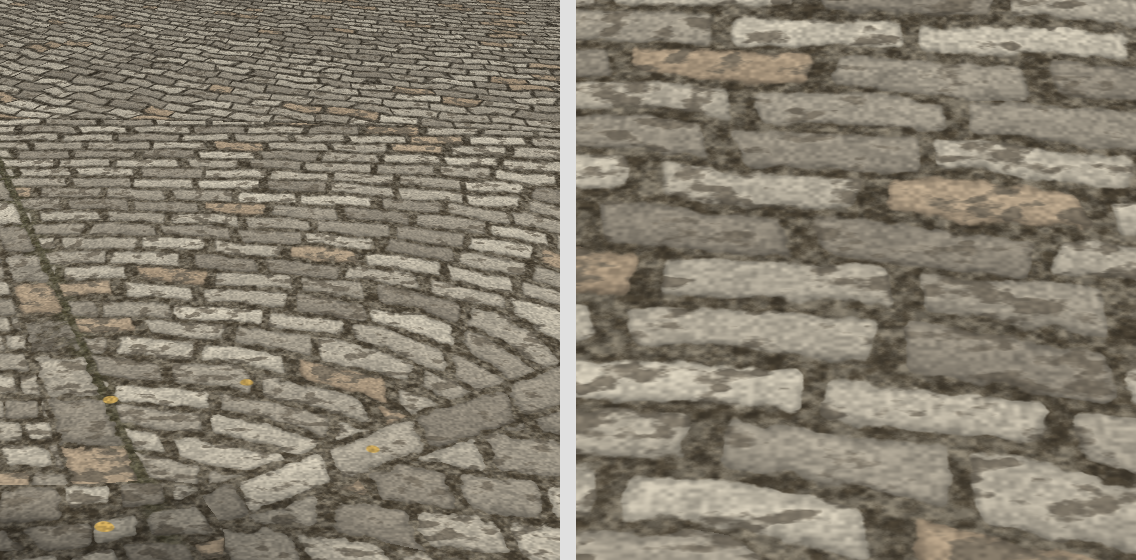
Left, the full canvas; right, a detail of the centre.
Write a WebGL 2 fragment shader that draws this texture.

```glsl
#version 300 es
precision highp float;
// Worn cobblestones in perspective: a curved fan of rows, a diagonal field
// behind it, two kerbs and rough paving in front. Each region bends the plane
// into a brick grid; rounded boxes, noise and scattered leaves fill it.
uniform vec2 u_resolution;
out vec4 outColor;

const vec3 STONE_DULL = vec3(0.55, 0.52, 0.465);
const vec3 STONE_PALE = vec3(0.77, 0.74, 0.67);
const vec3 STONE_WARM = vec3(0.69, 0.60, 0.49);
const vec3 STAIN = vec3(0.40, 0.37, 0.32);
const vec3 SOIL_DARK = vec3(0.265, 0.235, 0.185);
const vec3 SOIL_LIGHT = vec3(0.49, 0.46, 0.40);
const vec3 MOSS = vec3(0.27, 0.28, 0.17);
const vec3 LEAF = vec3(0.80, 0.66, 0.36);
const float FAN_ROWS = 17.4;    // rows per e-fold of distance
const float FIELD_ROWS = 20.6;
const float HORIZON = 0.18;     // horizon height above the upper edge
const float KERB_HALF = 0.037;  // half height of the slanted kerb
const float SIDE_LEAN = 0.45;   // drift of the side kerb
const float LEAF_CELLS = 8.0;

float hash(vec2 p) {
  vec3 q = fract(p.xyx * 0.1031);
  q += dot(q, q.yzx + 33.33);
  return fract((q.x + q.y) * q.z);
}

float noise(vec2 p) {
  vec2 i = floor(p), f = fract(p);
  f = f * f * (3.0 - 2.0 * f);
  return mix(mix(hash(i), hash(i + vec2(1, 0)), f.x),
             mix(hash(i + vec2(0, 1)), hash(i + 1.0), f.x), f.y);
}

float fbm(vec2 p) {
  float sum = 0.0, gain = 0.53;
  for (int i = 0; i < 4; i++) {
    sum += gain * noise(p);
    p = p * 2.07 + 11.3;
    gain *= 0.5;
  }
  return sum;
}

// Staggered stone: x = distance in canvas units, yz = random, w = height in cell
vec4 stone(vec2 grid, vec2 size, vec2 joint, float seed) {
  float row = floor(grid.y);
  grid.x += 0.5 * row + 0.4 * hash(vec2(row, seed));
  vec2 id = floor(grid) + seed * 37.0;
  vec2 rnd = vec2(hash(id), hash(id + 17.3));
  vec2 q = fract(grid) - 0.5 + (rnd - 0.5) * joint * 0.8;
  q.y += (rnd.x - 0.5) * 0.16 * q.x;
  vec2 halfSize = size * (0.5 - joint * (0.65 + 0.7 * rnd.yx));
  float corner = 0.42 * min(halfSize.x, halfSize.y);
  vec2 k = abs(q * size) - halfSize + corner;
  return vec4(length(max(k, 0.0)) + min(max(k.x, k.y), 0.0) - corner, rnd, q.y);
}

void main() {
  vec2 p = gl_FragCoord.xy / u_resolution;
  p.y = 1.0 - p.y;
  float x = p.x, v = p.y;                  // v grows toward the viewer
  float depth = v + HORIZON;
  vec2 ground = vec2((x - 0.5) / depth, 1.8 * log(depth));
  vec2 bend = vec2(noise(ground * 9.0), noise(ground * 9.0 + 40.0)) - 0.5;

  // Seams between the regions
  float side = x - 0.02 - SIDE_LEAN * (v - 0.34);
  float slant = v - 0.872 + 0.35 * (x - 0.476);
  float back = v - 0.213 - 0.025 * x * x;
  float front = max(0.865 - v, x - 0.1 - 0.3 * v) + 0.04 * bend.y;

  vec4 s;
  vec2 size;
  if (front < 0.0) {                       // broken paving in front
    size = vec2(0.115, 0.058);
    s = stone(vec2(x - 0.2 * v, v + 0.1 * x) / size + bend * 0.5, size, vec2(0.09, 0.13), 5.0);
    s.x = max(s.x, front + 0.004);
  } else if (slant > KERB_HALF) {          // coarse paving at the right
    size = vec2(0.157, 0.08);
    s = stone(vec2(x - 0.35 * v, v - 0.14 * x) / size + bend * 0.25, size, vec2(0.07, 0.1), 4.0);
    s.x = max(s.x, max(KERB_HALF + 0.006 - slant, 0.004 - front));
  } else if (slant > -KERB_HALF) {         // slanted kerb
    size = vec2(0.16, 2.0 * KERB_HALF);
    s = stone(vec2(x - 0.4 * slant, slant) / size + vec2(0, 0.5), size, vec2(0.04, 0.07), 3.0);
  } else if (side < 0.0) {                 // side kerb and stones beyond it
    float width = 0.15 * v, across = -side / width;
    if (across < 1.0) {
      size = vec2(width, v / 8.8);
      s = stone(vec2(0.5, 8.8 * log(v)), size, vec2(0.0, 0.06), 2.0);
    } else {
      size = vec2(width / 1.5, v / FAN_ROWS);
      s = stone(vec2(across * 1.5, FAN_ROWS * log(v)) + bend * 0.3, size, vec2(0.06, 0.11), 6.0);
    }
    s.x = max(s.x, 0.006 - width * min(across, abs(1.0 - across)));
  } else if (back < 0.0) {                 // diagonal field at the back
    float shear = x * (0.25 - 0.08 * x) / depth;
    size = depth * vec2(0.21, 1.0 / FIELD_ROWS);
    s = stone(vec2(ground.x / 0.21 + 4.0 * log(depth), FIELD_ROWS * (log(depth) - shear))
              + bend * 0.5, size, vec2(0.035, 0.09), 1.0);
    s.x = max(s.x, back + 0.002);
  } else {                                 // curved fan of rows
    float dx = max(x - 0.13, 0.0), curve = 0.42 * dx * dx;
    float v0 = v - curve * (v - 0.22) - 0.3 * dx * max(v - 0.55, 0.0);
    float stretch = 1.0 - curve - 0.3 * dx * step(0.55, v);
    float row = FAN_ROWS * log(v0) + 0.3 * bend.y;
    float centre = exp((floor(row) + 0.5) / FAN_ROWS);
    float upright = side + 0.8 * SIDE_LEAN * (v0 - centre) / stretch;
    size = vec2(0.07 + 0.14 * centre, v0 / FAN_ROWS / stretch);
    s = stone(vec2(upright / size.x + 0.2 * bend.x, row), size, vec2(0.06, 0.115), 0.0);
    s.x = max(s.x, max(0.012 * v + 0.004 - side, slant + KERB_HALF + 0.005));
  }

  // Chipped outline, worn faces and gritty soil
  float grain = noise(ground * 190.0) - 0.5;
  float blotch = fbm(ground * vec2(30.0, 46.0) + s.y * 20.0);
  float d = s.x + (fbm(ground * 42.0) - 0.5) * size.y * 0.26;
  float soft = 0.8 / u_resolution.y + 0.0008;
  vec3 face = mix(STONE_DULL, STONE_PALE, s.y);
  face = mix(face, STONE_WARM, 0.75 * step(0.9, s.z));
  face = mix(face, STAIN, 0.85 * smoothstep(0.55, 0.72, blotch + 0.12 * (s.z - 0.5)));
  face *= 1.0 + 0.25 * grain + 0.3 * (blotch - 0.5);
  face *= 1.0 - 0.18 * smoothstep(-0.16, 0.0, d / size.y) - 0.13 * s.w;
  vec3 soil = mix(SOIL_DARK, SOIL_LIGHT, smoothstep(0.2, 0.8, fbm(ground * 75.0)));
  soil = mix(soil, MOSS, 0.6 * blotch * (1.0 - smoothstep(0.0, 0.04, abs(side))));
  soil *= (1.0 + 0.4 * grain) * mix(0.74, 1.0, smoothstep(0.1, 0.4, v));
  vec3 color = mix(face, soil, smoothstep(-soft, soft, d));
  float dirt = smoothstep(0.84, 1.0, v + 0.1 * bend.x) * (1.0 - smoothstep(0.3, 0.75, x));
  color *= mix(0.88, 1.0, smoothstep(0.0, 0.3, v)) * (1.0 - 0.3 * dirt);

  // Fallen leaves, denser toward the viewer
  vec2 cell = floor(p * LEAF_CELLS);
  vec2 place = 0.25 + 0.5 * vec2(hash(cell + 3.1), hash(cell + 8.7));
  vec2 q = (fract(p * LEAF_CELLS) - place) / LEAF_CELLS;
  q.y = q.y * 1.9 + q.x * (place.x - 0.5);
  float leaf = length(q) - 0.02 * v * (0.5 + 0.7 * noise(ground * 28.0));
  float present = step(hash(cell + 21.0), 0.34 * v * v * v);
  color = mix(color, LEAF * (0.95 + 0.3 * grain), present * (1.0 - smoothstep(-soft, soft, leaf)));
  outColor = vec4(color, 1.0);
}
```
